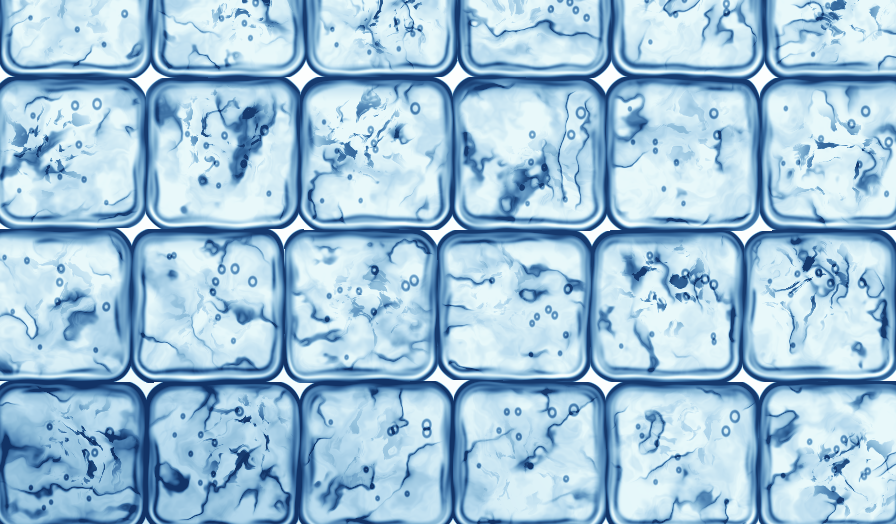
Write a Shadertoy shader that draws this pattern.

```glsl
// A wall of clear ice cubes, about six across and three and a half down.
// Each cell is a rounded box whose tone sums rim, folds, cracks and bubbles
// from gradient noise; a ramp of blues then turns the tone into colour.

vec2 hash2(vec2 p) {
    vec3 a = fract(p.xyx * vec3(.1031, .1030, .0973));
    a += dot(a, a.yzx + 33.33);
    return fract((a.xx + a.yz) * a.zy);
}

float cornerSlope(vec2 corner, vec2 offset) {
    return dot(hash2(corner) * 2. - 1., offset);
}

float gradientNoise(vec2 p) {
    vec2 i = floor(p), f = p - i, e = vec2(1, 0);
    vec2 w = f * f * f * (f * (f * 6. - 15.) + 10.);
    float low = mix(cornerSlope(i, f), cornerSlope(i + e, f - e), w.x);
    float high = mix(cornerSlope(i + e.yx, f - e.yx), cornerSlope(i + 1., f - 1.), w.x);
    return 1.4 * mix(low, high, w.y);
}

float fbm(vec2 p) {
    float sum = 0., amplitude = .6;
    for (int i = 0; i < 4; i++) {
        sum += amplitude * gradientNoise(p);
        p = mat2(1.6, 1.2, -1.2, 1.6) * p + 5.3;
        amplitude *= .5;
    }
    return sum;
}

float roundedBox(vec2 p, vec2 halfSize, float radius) {
    vec2 d = abs(p) - halfSize + radius;
    return length(max(d, 0.)) + min(max(d.x, d.y), 0.) - radius;
}

float bell(float x, float width) {
    return exp(-x * x / (width * width));
}

vec3 iceRamp(float tone) {
    vec3 blues[7] = vec3[7](
        vec3(.07, .20, .40), vec3(.19, .39, .60), vec3(.35, .56, .74), vec3(.53, .72, .84),
        vec3(.71, .85, .93), vec3(.90, .97, .98), vec3(1));
    float t = clamp(tone * 5., 0., 5.99);
    int i = int(t);
    return mix(blues[i], blues[i + 1], fract(t));
}

// Everything frozen inside: cloudy body, curved folds, crack debris, bubbles
float interiorTone(vec2 q, vec2 cell, float pixel) {
    vec2 kind = hash2(cell + 47.), place = hash2(cell + 71.);
    vec2 u = q + cell * 17.3 + 200.;
    vec2 warp = vec2(fbm(u * 2.5), fbm(u * 2.5 + 40.));
    float tone = .96 + .38 * fbm(u * 3. + 1.5 * warp);
    tone = min(tone, 1.02);

    float angle = 3.14 * kind.x, c = cos(angle), s = sin(angle);
    vec2 v = mat2(c, s, -s, c) * u;
    float fold = gradientNoise(v * vec2(1.3, 4.5) + 1.1 * warp);
    float visible = smoothstep(-.15, .25, gradientNoise(u * 3. + 9.));
    tone -= visible * (.65 * bell(fold, .05) + .25 * smoothstep(0., .03, fold) * bell(fold, .22));

    float patchMask = 1. - smoothstep(.08, .4, length(q - .3 * (place - .5)));
    float debris = smoothstep(.08, .26, fbm(u * 10. + 3. * warp));
    tone -= .8 * patchMask * debris * (.25 + .75 * smoothstep(.2, .8, kind.y));

    for (int i = 0; i < 9; i++) {
        vec2 h = hash2(cell * 13. + float(i) * 3.7 + 90.);
        float radius = .006 + .024 * h.x * h.y;
        float ring = abs(length((q - .7 * (h - .5)) * vec2(1, .8)) - radius);
        tone -= .55 * (1. - smoothstep(.002, .007 + pixel, ring));
    }
    return tone;
}

float cubeTone(vec2 q, vec2 cell, float pixel) {
    vec2 u = q + cell * 17.3 + 200.;
    float depth = -roundedBox(q + .012 * gradientNoise(u * 5.), vec2(.5), .17);
    float inner = .075 + .035 * gradientNoise(u * 4.);

    // Thick blue rim with streaks that run along the edge
    float rim = .43 + .4 * gradientNoise(vec2(depth * 32., (q.x - q.y) * 4.) + cell * 9.);
    float tone = mix(rim, interiorTone(q, cell, pixel),
                     smoothstep(inner - .05, inner + .012, depth));

    // Dark refraction line, heavier at the foot, with a glint below it
    float strength = smoothstep(-.25, .35, gradientNoise(u * 3.7 + 20.) - .6 * q.y);
    tone -= .65 * strength * bell(depth - inner, .016);
    tone += .5 * smoothstep(.15, .45, -q.y) * bell(depth - .035, .013);
    tone -= .22 * smoothstep(.32, .5, q.y);
    tone -= .4 * (1. - smoothstep(0., .028, depth));
    tone = max(tone, .03);

    // White light through the gaps where corners meet
    return mix(tone, 1.18, smoothstep(.012 - pixel, .012 + pixel, -depth));
}

void mainImage(out vec4 fragColor, in vec2 fragCoord) {
    vec2 p = fragCoord / iResolution.y;
    vec2 grid = (p - .272) / vec2(.2925, .29);
    grid += .015 * vec2(gradientNoise(p * 6. + 50.), gradientNoise(p * 6. + 80.));
    grid.x += .075 * cos(1.9 * floor(grid.y));
    vec2 cell = floor(grid);

    float tone = cubeTone(grid - cell - .5, cell, 1. / (.29 * iResolution.y));
    tone -= .32 * (1. - smoothstep(0., 1., length(p * vec2(.7, 2.2))));
    fragColor = vec4(iceRamp(tone), 1);
}
```
